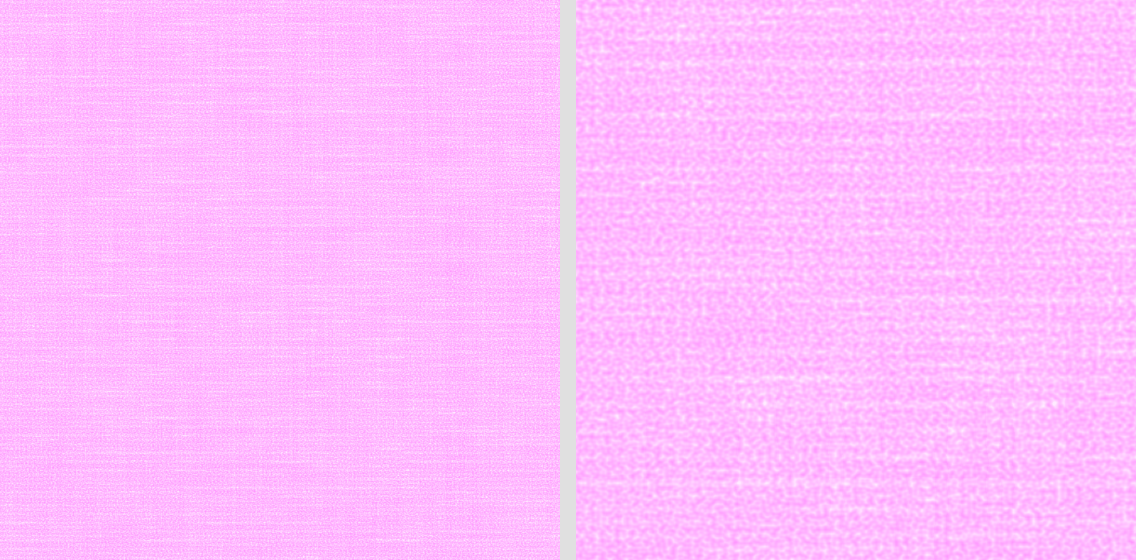
Left, the full canvas; right, a detail of the centre.
Write a WebGL 1 fragment shader that draws this texture.

```glsl
precision highp float;
// Fine pink woven cloth with dashed rows, aligned columns, crisp fibres and pale threads.

uniform vec2 u_resolution;

const float PI = 3.14159265;
const vec2 STITCHES = vec2(128.0, 128.0);   // stitches across and down
const vec3 SHADOW_PINK = vec3(1.0, 0.60, 1.0);
const vec3 PALE_PINK = vec3(1.0, 0.92, 1.0);
const float BASE_TONE = 0.405;              // mix from shadow to pale
const float WOBBLE = 0.28;                  // thread wander, in stitches
const float STAGGER_DEPTH = 0.07;           // stitches offset between rows
const float COLUMN_DEPTH = 0.035;           // stitches aligned in columns
const float GAP_DEPTH = 0.07;               // dashed dark line between rows
const float PAIR_DEPTH = 0.025;             // difference of alternate rows
const float WEFT_VARIATION = 0.22;          // tone change between rows
const float WARP_VARIATION = 0.10;          // tone change between columns
const float FIBRE_GRAIN = 0.46;
const float FIBRE_SHINE = 0.35;             // extra light on the palest fibres
const float SLUB_LIGHT = 0.17;
const float CLOUD_VARIATION = 0.05;
const vec2 FIBRE_SCALE = vec2(331.0, 397.0);

vec2 gradientAt(vec2 cell) {
  vec3 h = fract(vec3(cell.xyx) * vec3(0.1031, 0.1030, 0.0973));
  h += dot(h, h.yzx + 33.33);
  float angle = 2.0 * PI * fract((h.x + h.y) * h.z);
  return vec2(cos(angle), sin(angle));
}

// Gradient noise, roughly -0.7 to 0.7.
float gradientNoise(vec2 p) {
  vec2 i = floor(p);
  vec2 f = p - i;
  vec2 w = f * f * f * (f * (f * 6.0 - 15.0) + 10.0);
  float a = dot(gradientAt(i), f);
  float b = dot(gradientAt(i + vec2(1.0, 0.0)), f - vec2(1.0, 0.0));
  float c = dot(gradientAt(i + vec2(0.0, 1.0)), f - vec2(0.0, 1.0));
  float d = dot(gradientAt(i + vec2(1.0, 1.0)), f - vec2(1.0, 1.0));
  return mix(mix(a, b, w.x), mix(c, d, w.x), w.y);
}

void main() {
  vec2 p = gl_FragCoord.xy / u_resolution;

  // Threads wander slightly from a straight grid.
  vec2 wander = vec2(gradientNoise(p * vec2(61.0, 97.0)),
                     gradientNoise(p * vec2(47.0, 90.0) + 41.0));
  vec2 q = p * STITCHES + WOBBLE * wander;
  vec2 thread = floor(q) + 0.5;
  vec2 wave = cos(2.0 * PI * q);
  float rowCrown = 0.5 - 0.5 * wave.y;

  // Staggered and aligned stitches with dashed gaps between rows.
  float weave = STAGGER_DEPTH * sin(2.0 * PI * q.x) * sin(PI * q.y)
      - COLUMN_DEPTH * wave.x
      - GAP_DEPTH * wave.y * (1.0 + 0.5 * wave.x)
      + PAIR_DEPTH * sin(PI * q.y);

  // Each thread has its own tone, drifting along its length.
  float weft = gradientNoise(vec2(p.x * 8.0, thread.y * 1.37 + 17.0));
  float warp = gradientNoise(vec2(thread.x * 1.37 + 59.0, p.y * 6.0));

  // Crisp fibres, bright thickened stretches and broad unevenness.
  float fibre = gradientNoise(p * FIBRE_SCALE + 7.0);
  float slub = smoothstep(0.10, 0.45,
      gradientNoise(vec2(p.x * 17.0, thread.y * 1.71 + 83.0)));
  float fleck = 0.6 + 2.4 * gradientNoise(p * vec2(263.0, 281.0) + 29.0);
  float cloud = gradientNoise(p * vec2(7.0, 5.0) + 3.0);

  float tone = BASE_TONE + weave
      + WEFT_VARIATION * weft * (0.4 + 0.6 * rowCrown)
      + WARP_VARIATION * warp
      + FIBRE_GRAIN * fibre
      + FIBRE_SHINE * fibre * abs(fibre) * step(0.0, fibre)
      + SLUB_LIGHT * slub * rowCrown * fleck
      + CLOUD_VARIATION * cloud;

  gl_FragColor = vec4(mix(SHADOW_PINK, PALE_PINK, clamp(tone, 0.0, 1.0)), 1.0);
}
```
